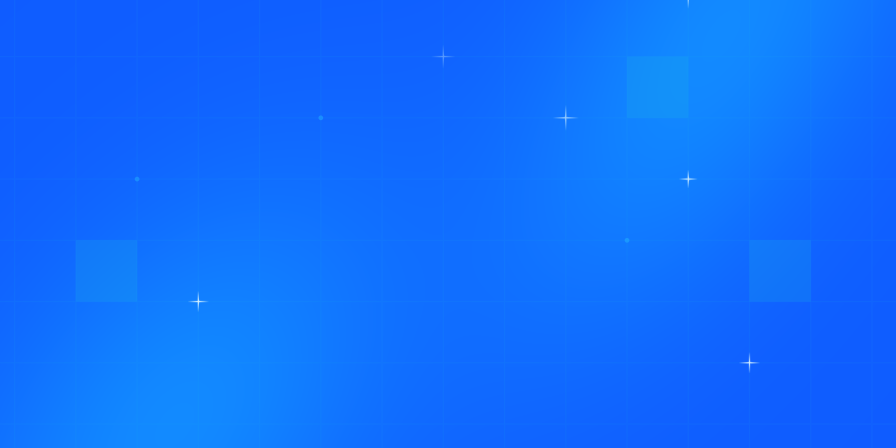
This background is drawn by a Shadertoy shader. Its source:

```glsl
const vec3 DEEP_BLUE = vec3(0.06, 0.362, 1.0);
const vec3 GLOW_BLUE = vec3(0.07, 0.55, 1.0);
const vec3 TILE_CYAN = vec3(0.10, 0.75, 0.88);
const vec3 DOT_CYAN = vec3(0.15, 0.75, 1.0);
const vec3 SPARK_WHITE = vec3(0.88, 0.97, 1.0);

// Lengths are in canvas heights
const float CELL = 0.1367;
const vec2 GRID_ORIGIN = vec2(0.0326, 0.0535);
const float LINE_WIDTH = 0.0026;
const float LINE_OPACITY = 0.07;
const float TILE_OPACITY = 0.18;
const float DOT_RADIUS = 0.0052;
const float DOT_OPACITY = 0.4;
const float ARM_WIDTH = 0.0030;

// Grid cells and nodes, as column and row
const vec2 TILES[3] = vec2[](vec2(1, 2), vec2(10, 5), vec2(12, 2));
const vec2 DOTS[3] = vec2[](vec2(2, 4), vec2(5, 5), vec2(10, 3));
// Column, row, arm length, opacity
const vec4 SPARKS[6] = vec4[](
    vec4(3, 2, 0.024, 0.95), vec4(7, 6, 0.027, 0.35),
    vec4(9, 5, 0.029, 0.70), vec4(11, 4, 0.021, 0.95),
    vec4(11, 7, 0.030, 0.90), vec4(12, 1, 0.024, 0.95));

// Elliptical falloff; radii are across and along the axis
float glow(vec2 p, vec2 center, vec2 axis, vec2 radii) {
    vec2 d = p - center;
    vec2 q = vec2(dot(d, vec2(axis.y, -axis.x)), dot(d, axis)) / radii;
    return exp(-dot(q, q));
}

float boxDistance(vec2 p, vec2 halfSize) {
    vec2 d = abs(p) - halfSize;
    return length(max(d, 0.0)) + min(max(d.x, d.y), 0.0);
}

float coverage(float dist, float pixel) {
    return clamp(0.5 - dist / pixel, 0.0, 1.0);
}

// Tapered arm along x, with thin widths kept at equal total light
float sparkArm(vec2 p, float armLength, float pixel) {
    float taper = max(1.0 - abs(p.x) / armLength, 0.0);
    float width = max(ARM_WIDTH, pixel);
    float profile = clamp((0.5 * (width + pixel) - abs(p.y)) / pixel, 0.0, 1.0);
    return profile * taper * ARM_WIDTH / width;
}

float spark(vec2 p, float armLength, float pixel) {
    float arms = max(sparkArm(p, armLength, pixel), sparkArm(p.yx, armLength, pixel));
    float core = exp(-dot(p, p) / (ARM_WIDTH * ARM_WIDTH));
    return max(arms, core);
}

void mainImage(out vec4 fragColor, in vec2 fragCoord) {
    float pixel = 1.0 / iResolution.y;
    vec2 p = fragCoord * pixel;
    // Keep the composition stretched over a two-to-one canvas
    p.x *= 2.0 * iResolution.y / iResolution.x;

    // Two slanted glows, blended as a screen
    float leftGlow = 0.95 * glow(p, vec2(0.39, 0.05), vec2(0.6, 0.8), vec2(0.38, 0.65));
    float rightGlow = 0.95 * glow(p, vec2(1.61, 0.92), vec2(0.54, 0.84), vec2(0.33, 0.75));
    float light = 1.0 - (1.0 - leftGlow) * (1.0 - rightGlow);
    vec3 color = mix(DEEP_BLUE, GLOW_BLUE, light);

    // Tinted tiles
    vec2 grid = p - GRID_ORIGIN;
    for (int i = 0; i < TILES.length(); i++) {
        float d = boxDistance(grid - (TILES[i] + 0.5) * CELL, vec2(0.5 * CELL));
        color = mix(color, TILE_CYAN, TILE_OPACITY * coverage(d, pixel));
    }

    // Grid lines
    vec2 toLine = abs(fract(grid / CELL + 0.5) - 0.5) * CELL;
    float line = coverage(min(toLine.x, toLine.y) - 0.5 * LINE_WIDTH, pixel);
    color = mix(color, TILE_CYAN, LINE_OPACITY * line);

    // Dots on grid nodes
    for (int i = 0; i < DOTS.length(); i++) {
        float d = length(grid - DOTS[i] * CELL) - DOT_RADIUS;
        color = mix(color, DOT_CYAN, DOT_OPACITY * coverage(d, pixel));
    }

    // Four-pointed sparks on grid nodes
    for (int i = 0; i < SPARKS.length(); i++) {
        vec4 s = SPARKS[i];
        float amount = s.w * spark(grid - s.xy * CELL, s.z, pixel);
        color = mix(color, SPARK_WHITE, amount);
    }

    fragColor = vec4(color, 1.0);
}
```
